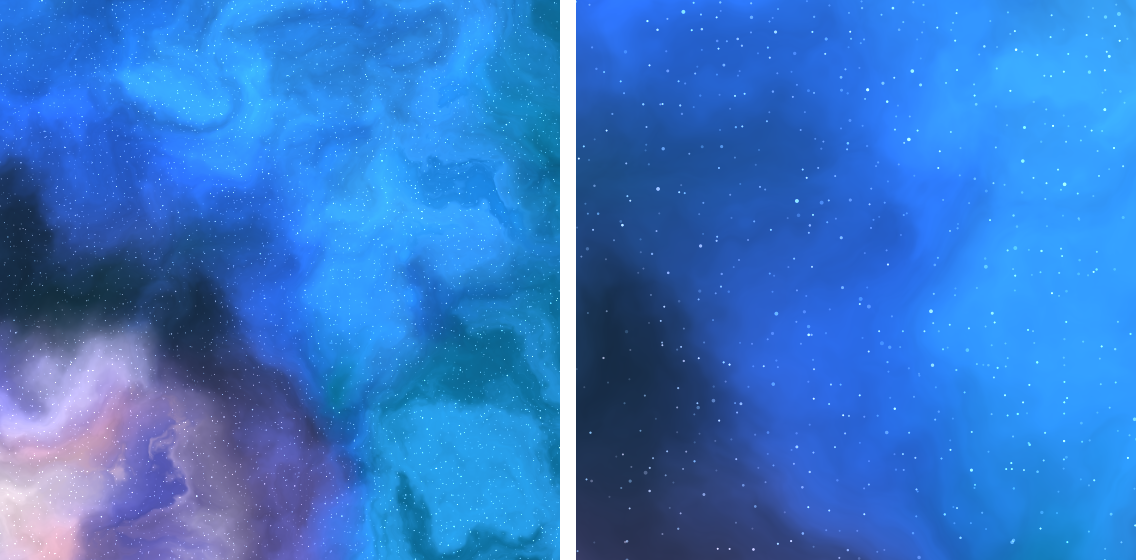
Left, the full canvas; right, a detail of the centre.
A WebGL 2 fragment shader for this background:

```glsl
#version 300 es
precision highp float;
// Draws a blue and teal nebula with a dark arc, a pale glowing corner and fine stars.

uniform vec2 u_resolution;
out vec4 fragColor;

vec3 hash3(vec2 cell) {
    vec3 h = fract(cell.xyx * vec3(0.1031, 0.1030, 0.0973));
    h += dot(h, h.yxz + 33.33);
    return fract((h.xxy + h.yzz) * h.zyx);
}

float noise(vec2 p) {
    vec2 i = floor(p), f = fract(p);
    f = f * f * f * (f * (f * 6.0 - 15.0) + 10.0);
    float low = mix(hash3(i).x, hash3(i + vec2(1, 0)).x, f.x);
    float high = mix(hash3(i + vec2(0, 1)).x, hash3(i + vec2(1, 1)).x, f.x);
    return mix(low, high, f.y);
}

// Layered noise, turned at every octave to hide the grid
float fbm(vec2 p) {
    float sum = 0.0, amp = 0.5;
    for (int i = 0; i < 6; i++) {
        sum += amp * noise(p);
        p = mat2(1.6, 1.2, -1.2, 1.6) * p + 17.3;
        amp *= 0.5;
    }
    return sum;
}

// Soft elliptical glow, 1 at its centre
float puff(vec2 p, vec2 centre, vec2 size) {
    vec2 d = (p - centre) / size;
    return exp(-dot(d, d));
}

// Small round stars, one at most in each cell
vec3 stars(vec2 p, float cells, float share) {
    vec2 id = floor(p * cells);
    vec3 h = hash3(id + cells);
    vec3 kind = hash3(id + 91.7);
    vec2 offset = fract(p * cells) - 0.15 - 0.7 * h.xy;
    float pixel = 1.0 / u_resolution.y;
    float radius = 0.0005 + 0.0006 * pow(kind.x, 8.0);
    float disc = 1.0 - smoothstep(radius - 0.5 * pixel, radius + 0.7 * pixel, length(offset) / cells);
    float light = step(h.z, share) * (0.15 + 0.6 * kind.y * kind.y);
    return disc * light * mix(vec3(0.6, 0.85, 1.0), vec3(1.0, 0.9, 0.95), kind.z);
}

void main() {
    vec2 p = gl_FragCoord.xy / u_resolution.y;

    // Warped coordinates give the clouds their ragged outlines
    vec2 warp = vec2(fbm(p * 4.0 + 3.1), fbm(p * 4.0 + 41.7)) - 0.49;
    vec2 q = p + 0.24 * warp;
    float broad = fbm(q * 5.0 + 8.0);
    float fine = fbm(q * 11.0 + 1.5 * warp + 23.0);
    float arc = length(q * vec2(1.08, 0.9));

    // Blue sky with brighter drifts
    vec3 color = mix(vec3(0.14, 0.47, 0.93), vec3(0.20, 0.59, 0.98), smoothstep(0.33, 0.56, broad));
    color = mix(color, vec3(0.13, 0.42, 0.90), 0.7 * puff(q, vec2(0.02, 0.88), vec2(0.16, 0.2)));
    color = mix(color, vec3(0.20, 0.62, 1.0), 0.7 * puff(q, vec2(0.53, 0.88), vec2(0.2, 0.16)));

    // Teal side, with patches that reach into the blue
    float side = q.x - 0.62 - 0.33 * smoothstep(0.15, 0.6, q.y);
    vec3 teal = mix(vec3(0.04, 0.46, 0.64), vec3(0.13, 0.55, 0.80), smoothstep(0.32, 0.62, fine));
    color = mix(color, teal, 0.92 * smoothstep(-0.10, 0.12, side));
    float patches = puff(q, vec2(0.83, 0.64), vec2(0.14, 0.2)) * smoothstep(0.47, 0.60, fine);
    color = mix(color, vec3(0.04, 0.38, 0.69), 0.8 * patches);
    color = mix(color, vec3(0.02, 0.45, 0.58), 0.7 * puff(q, vec2(0.95, 0.78), vec2(0.08, 0.16)));

    // Royal blue, slate and dark bands around the lower left corner
    float leftward = 1.0 - smoothstep(0.52, 0.72, q.x);
    color = mix(color, vec3(0.16, 0.41, 0.92), leftward * (1.0 - smoothstep(0.70, 0.90, arc)));
    vec3 slate = mix(vec3(0.34, 0.34, 0.66), vec3(0.20, 0.34, 0.70), smoothstep(0.1, 0.5, q.y));
    color = mix(color, slate, 1.0 - smoothstep(0.55, 0.74, arc));
    vec3 dark = mix(vec3(0.30, 0.26, 0.43), vec3(0.09, 0.18, 0.28), smoothstep(0.14, 0.42, q.y));
    color = mix(color, dark, 0.92 * (1.0 - smoothstep(0.46, 0.66, arc + 0.35 * (broad - 0.49))));
    color = mix(color, vec3(0.06, 0.17, 0.20), 0.7 * puff(q, vec2(0.15, 0.49), vec2(0.13, 0.09)));
    color = mix(color, vec3(0.07, 0.23, 0.34), 0.7 * puff(q, vec2(0.37, 0.54), vec2(0.1, 0.08)));
    color = mix(color, vec3(0.02, 0.39, 0.51), 0.85 * puff(q, vec2(0.61, 0.33), vec2(0.06, 0.08)));

    // Glowing corner: lavender, rose and cream cut by indigo wisps
    float corner = 1.0 - smoothstep(0.30, 0.48, arc);
    vec3 glow = mix(vec3(0.48, 0.44, 0.78), vec3(0.74, 0.71, 0.92), smoothstep(0.34, 0.60, broad));
    glow = mix(glow, vec3(0.77, 0.52, 0.58), 0.8 * puff(q, vec2(0.15, 0.23), vec2(0.13, 0.06)));
    glow = mix(glow, vec3(0.89, 0.84, 0.86), 0.9 * puff(q, vec2(0.02, 0.13), vec2(0.12, 0.1)));
    glow = mix(glow, vec3(0.87, 0.64, 0.67), 0.8 * puff(q, vec2(0.09, 0.04), vec2(0.08, 0.07)));
    float wisps = puff(q, vec2(0.24, 0.13), vec2(0.1, 0.14)) * smoothstep(0.40, 0.56, fine);
    glow = mix(glow, vec3(0.27, 0.29, 0.65), 0.9 * wisps);
    color = mix(color, glow, corner);
    color = mix(color, vec3(0.36, 0.37, 0.86), 0.7 * puff(q, vec2(0.0, 0.38), vec2(0.07, 0.06)));

    // Bright core, then light and shade over all the clouds
    color = mix(color, vec3(0.24, 0.68, 1.0), 0.8 * puff(q, vec2(0.68, 0.60), vec2(0.12, 0.1)));
    color *= 1.0 + 0.55 * (fine - 0.49) + 0.35 * (broad - 0.49);

    // Three sizes of star field
    for (int i = 0; i < 3; i++) {
        color += stars(p + 0.37 * float(i), 46.0 + 23.0 * float(i), 0.4);
    }
    fragColor = vec4(clamp(color, 0.0, 1.0), 1.0);
}
```
